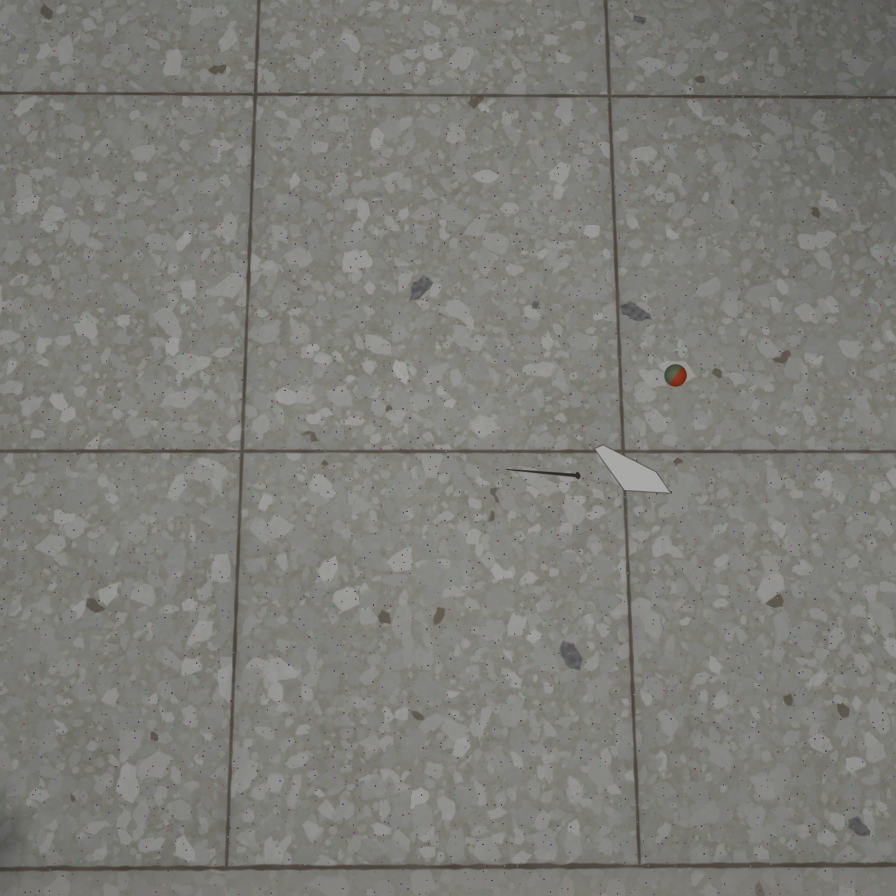
This texture is drawn by a three.js fragment shader. Its source:

```glsl
// Worn terrazzo floor tiles in slight perspective, with a nail, a shard and a bead.
varying vec2 vUv;

vec2 hash(vec2 p) {
  vec3 q = fract(p.xyx * vec3(0.1031, 0.1030, 0.0973));
  q += dot(q, q.yzx + 33.33);
  return fract((q.xx + q.yz) * q.zy);
}

float corner(vec2 id, vec2 f, vec2 o) {
  return dot(hash(id + o) * 2.0 - 1.0, f - o);
}

// Gradient noise
float noise(vec2 p) {
  vec2 i = floor(p), f = fract(p), s = f * f * (3.0 - 2.0 * f);
  return mix(mix(corner(i, f, vec2(0.0)), corner(i, f, vec2(1.0, 0.0)), s.x),
             mix(corner(i, f, vec2(0.0, 1.0)), corner(i, f, vec2(1.0)), s.x), s.y);
}

float inside(float d, float soft) {
  return 1.0 - smoothstep(-soft, soft, d);
}

// Irregular stone chips, one per cell: x is coverage, y a random shade
vec2 chips(vec2 p, float soft) {
  p += 0.15 * vec2(noise(p * 2.3), noise(p * 2.3 + 19.0));
  vec2 best = vec2(0.0);
  for (int n = 0; n < 9; n++) {
    vec2 id = floor(p) + vec2(mod(float(n), 3.0), floor(float(n) / 3.0)) - 1.0;
    vec2 turn = hash(id + 57.3), kind = hash(id + 113.7);
    float a = 6.2832 * turn.x, c = cos(a), s = sin(a);
    vec2 q = mat2(c, -s, s, c) * (p - id - 0.1 - 0.8 * hash(id));
    q *= vec2(mix(1.0, 0.65, turn.y), 1.25);
    float radius = mix(0.15, 0.46, kind.x), d = -1.0;
    for (int k = 0; k < 6; k++) {
      vec2 h = hash(id + float(k) * 7.1 + 3.0);
      float t = 1.0472 * (float(k) + 0.6 * h.x);
      d = max(d, dot(q, vec2(cos(t), sin(t))) - radius * mix(0.7, 1.1, h.y));
    }
    float cover = inside(d, soft);
    if (cover > best.x) best = vec2(cover, kind.y);
  }
  return best;
}

// Signed distance to the line through a and b, positive on its left
float side(vec2 p, vec2 a, vec2 b) {
  vec2 e = normalize(b - a), q = p - a;
  return e.x * q.y - e.y * q.x;
}

void main() {
  vec2 uv = vUv;
  // Perspective tile grid
  float y = uv.y + (uv.x - 0.5) * (uv.y - 0.45) * 0.011;
  float width = 0.4635 - 0.0765 * y;
  vec2 grid = vec2((uv.x - 0.2515 - 0.0375 * y) / width, 1.98 * (y - 0.0325) / (1.0 - 0.165 * y));
  vec2 p = fract(grid) + floor(grid) * 7.0 + 30.0;
  float border = inside(grid.y, 0.004);

  // Mottled olive cement
  float cloud = noise(p * 5.0) + 0.6 * noise(p * 15.0);
  vec3 color = mix(vec3(0.445, 0.445, 0.41), vec3(0.495, 0.495, 0.475), 0.5 + 0.7 * cloud);
  color += 0.04 * noise(p * 47.0) + 0.025 * noise(p * 110.0);

  // Chips from fine to coarse, with rare dark stones
  vec2 chip = chips(p * 38.0, 0.12);
  color = mix(color, mix(vec3(0.46, 0.455, 0.43), vec3(0.575, 0.575, 0.565), chip.y), chip.x * 0.65);
  chip = chips(p * 22.0 + 5.0, 0.07);
  vec3 stone = mix(vec3(0.482, 0.482, 0.47), vec3(0.59, 0.588, 0.583), chip.y * chip.y);
  stone = mix(stone, vec3(0.32, 0.29, 0.25), step(0.993, chip.y));
  color = mix(color, stone, chip.x * 0.75);
  chip = chips(p * 13.5 + 11.0, 0.045);
  stone = mix(vec3(0.485, 0.485, 0.476), vec3(0.605, 0.603, 0.598), chip.y * chip.y);
  stone = mix(stone, vec3(0.31, 0.31, 0.32) + 0.15 * noise(p * 70.0), step(0.993, chip.y));
  color = mix(color, stone + 0.015 * noise(p * 80.0), chip.x * 0.8);
  color = mix(color, vec3(0.5, 0.485, 0.46), border * 0.4);

  // Joints, heavier and rougher along the border strip
  vec2 joint = abs(fract(grid + 0.5) - 0.5) * vec2(width, 0.43);
  float rough = 0.0014 * noise(uv * 70.0);
  float seam = max(inside(joint.x - 0.0018 - rough, 0.0013) * (1.0 - border),
                   inside(joint.y - 0.0018 - rough, 0.0013));
  seam = max(seam, inside(abs(y - 0.0325) - 0.0025 - 2.0 * rough, 0.0015));
  color = mix(color, vec3(0.3, 0.27, 0.235), seam * (0.85 + 0.3 * noise(uv * 25.0)));
  color *= 1.0 - 0.07 * exp(-min(joint.x + border, joint.y) * 130.0);

  // Uneven light and corner grime
  vec2 c = uv - vec2(0.56, 0.48), far = uv - 1.0;
  color *= 1.06 - 0.24 * dot(c, c) + 0.05 * noise(uv * 3.0);
  color *= 1.0 - 0.2 * exp(-14.0 * dot(far, far));
  float grime = length((uv - vec2(0.0, 0.06)) * vec2(1.0, 0.6)) + 0.03 * noise(uv * 40.0);
  color *= 1.0 - 0.25 * inside(grime - 0.02, 0.025);

  // Tiny tinted specks
  vec2 cell = floor(uv * 95.0), h = hash(cell + 9.0), pick = hash(cell + 77.0);
  float speck = inside(length(fract(uv * 95.0) - 0.12 - 0.76 * h) - 0.09, 0.035);
  vec3 tint = 0.2 + 0.35 * vec3(hash(cell + 23.0), pick.x);
  color = mix(color, tint, speck * step(0.5, pick.y) * 0.85);

  // White shard with a dark rim
  vec2 a = vec2(0.664, 0.499), b = vec2(0.673, 0.503), d = vec2(0.732, 0.473);
  vec2 e = vec2(0.748, 0.45), f = vec2(0.697, 0.453);
  float shard = max(max(side(uv, a, b), side(uv, b, d)), max(side(uv, d, e), side(uv, e, f)));
  shard = max(shard, side(uv, f, a));
  color = mix(color, vec3(0.27, 0.25, 0.24), inside(shard - 0.001, 0.001) * 0.8);
  color = mix(color, vec3(0.66, 0.66, 0.65), inside(shard, 0.001));

  // Tapered nail with its head
  vec2 q = mat2(0.996, -0.088, 0.088, 0.996) * (uv - vec2(0.566, 0.476));
  q = vec2(q.x, q.y + 0.176 * q.x);
  float along = clamp(q.x, 0.0, 0.079);
  float nail = length(q - vec2(along, 0.0)) - 0.0006 - 0.018 * along;
  nail = min(nail, length((q - vec2(0.078, 0.0)) * vec2(1.5, 1.0)) - 0.004);
  color = mix(color, vec3(0.18, 0.17, 0.16), inside(nail, 0.001));

  // Two-tone bead
  vec2 r = uv - vec2(0.754, 0.581);
  vec3 bead = mix(vec3(0.33, 0.36, 0.28), vec3(0.52, 0.2, 0.1), smoothstep(-0.002, 0.002, r.x - r.y * 0.7));
  color = mix(color, bead * (1.1 - 2400.0 * dot(r, r)), inside(length(r) - 0.0125, 0.001));
  gl_FragColor = vec4(color, 1.0);
}
```
